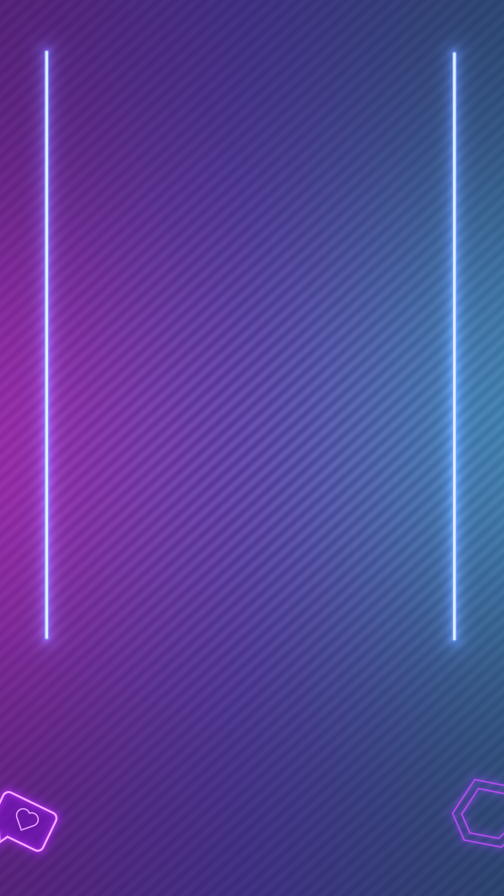
This background is drawn by a Shadertoy shader. Its source:

```glsl
// Violet-to-blue ribbed wall with two neon tubes, a heart bubble and a hexagon sign.

// Soft-edged neon stroke of the given half width around distance d.
float stroke(float d, float halfWidth) {
    float aa = 0.7 / iResolution.x;
    return 1.0 - smoothstep(halfWidth - aa, halfWidth + aa, abs(d));
}

// Blend of three colours from left to right.
vec3 threeStops(vec3 left, vec3 middle, vec3 right, float x) {
    return mix(mix(left, middle, smoothstep(-0.1, 0.58, x)), right, smoothstep(0.4, 1.05, x));
}

// Distance to a vertical segment.
float tubeDistance(vec2 p, float x, float bottom, float top) {
    return length(vec2(p.x - x, p.y - clamp(p.y, bottom, top)));
}

// Speech bubble: rounded box joined with a pointed tail.
float bubbleDistance(vec2 q) {
    vec2 b = abs(q) - vec2(0.046, 0.029);
    float box = length(max(b, 0.0)) + min(max(b.x, b.y), 0.0) - 0.012;
    float tail = max(abs(q.x + 0.024) * 0.85 - (q.y + 0.057) * 0.5, q.y);
    return min(box, tail);
}

// Heart of unit height standing on the origin.
float heartDistance(vec2 q) {
    q.x = abs(q.x);
    if (q.x + q.y > 1.0) return length(q - vec2(0.25, 0.75)) - 0.3536;
    vec2 side = q - 0.5 * max(q.x + q.y, 0.0);
    return min(length(q - vec2(0.0, 1.0)), length(side)) * sign(q.x - q.y);
}

// Skewed hexagon as the intersection of its half planes.
float hexagonDistance(vec2 p) {
    vec2 corners[6] = vec2[6](vec2(0.898, 0.164), vec2(0.942, 0.231), vec2(1.023, 0.215),
                              vec2(1.06, 0.16), vec2(0.995, 0.097), vec2(0.921, 0.111));
    float d = -1.0;
    for (int i = 0; i < 6; i++) {
        vec2 edge = normalize(corners[(i + 1) % 6] - corners[i]);
        d = max(d, dot(p - corners[i], vec2(-edge.y, edge.x)));
    }
    return d;
}

void mainImage(out vec4 fragColor, in vec2 fragCoord) {
    // Canvas width is one unit; height is fitted to the 16:9 portrait layout.
    vec2 p = fragCoord / iResolution.xy * vec2(1.0, 16.0 / 9.0);

    // Wall: dim top and bottom, bright band across the middle.
    vec3 dim = threeStops(vec3(0.32, 0.13, 0.46), vec3(0.24, 0.18, 0.50), vec3(0.17, 0.25, 0.42), p.x);
    vec3 lit = threeStops(vec3(0.59, 0.17, 0.65), vec3(0.37, 0.27, 0.65), vec3(0.26, 0.50, 0.68), p.x);
    float dy = p.y - mix(0.87, 0.95, p.x);
    vec3 color = mix(dim, lit, exp(-3.2 * dy * dy));

    // Diagonal ribs, strongest near the centre.
    float across = dot(p, vec2(-0.67, 0.742));
    float rib = sin(6.2832 * across / 0.0206);
    vec2 fromCentre = p - vec2(0.56, 0.89);
    color += rib * (0.014 + 0.03 * exp(-5.0 * dot(fromCentre, fromCentre)));

    // Neon tubes with a blue halo.
    float tube = min(tubeDistance(p, 0.0926, 0.513, 1.674), tubeDistance(p, 0.9016, 0.510, 1.671));
    color += vec3(0.16, 0.24, 0.42) * exp(-tube / 0.012);
    color = mix(color, vec3(0.50, 0.62, 0.98), 0.8 * stroke(tube, 0.0045));
    color = mix(color, vec3(0.88, 0.95, 1.0), stroke(tube, 0.0025));

    // Heart bubble, tilted clockwise.
    vec2 r = p - vec2(0.046, 0.148);
    vec2 q = vec2(dot(r, vec2(0.9, -0.435)), dot(r, vec2(0.435, 0.9)));
    float bubble = bubbleDistance(q);
    float heart = 0.037 * heartDistance((q - vec2(0.004, -0.017)) / 0.037);
    color = mix(color, vec3(0.46, 0.06, 0.74), 0.65 * exp(-max(bubble, 0.0) / 0.009));
    color += vec3(0.25, 0.08, 0.28) * exp(-abs(bubble) / 0.006);
    color = mix(color, vec3(0.97, 0.68, 1.0), stroke(bubble, 0.0019));
    color = mix(color, vec3(0.90, 0.62, 1.0), stroke(heart, 0.0014));

    // Double hexagon outline cut by the right border.
    float hexagon = hexagonDistance(p);
    float rings = min(abs(hexagon), abs(hexagon + 0.016));
    color += vec3(0.16, 0.0, 0.22) * exp(-rings / 0.008);
    color = mix(color, vec3(0.74, 0.30, 0.95), 0.9 * stroke(rings, 0.0015));

    fragColor = vec4(clamp(color, 0.0, 1.0), 1.0);
}
```
